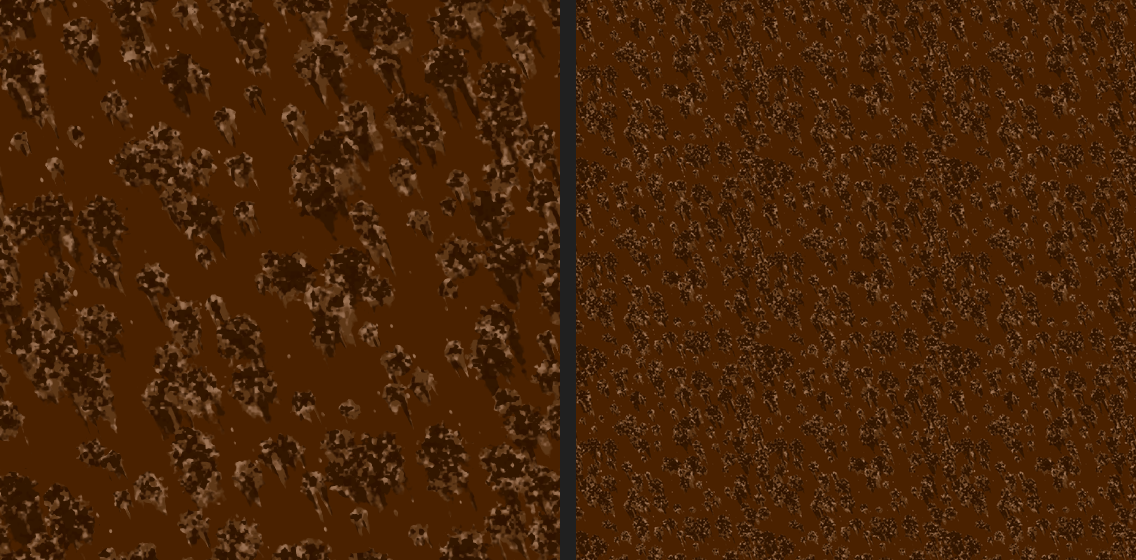
Left: one tile. Right: repeated 3 by 3.
A Shadertoy shader for this texture:

```glsl
// Brown ground strewn with ragged dark clumps that trail slanted, fingered tails.
// Clumps sit on a wrapping jittered grid; each is a disc joined to streaks, its rim
// torn by fine grain, then filled with flat dark and light tones.

#define CLUMPS 12.0         // clumps per side
#define RADIUS_MIN 0.014
#define RADIUS_MAX 0.043
#define TAIL_LENGTH 2.4     // in clump radii
#define GRAIN 110.0         // grains per side
#define RAGGED 0.70         // how far grain tears the rim
#define LIGHT_SMALL 0.46    // light threshold of the smallest clumps
#define LIGHT_LARGE 0.575   // light threshold of the largest clumps
#define SPECKS 32.0         // speck cells per side
#define SPECK_SHARE 0.13
#define FLOW vec2(0.375, -0.927)

const vec3 GROUND = vec3(0.29, 0.13, 0.00);
const vec3 DARK   = vec3(0.20, 0.09, 0.00);
const vec3 DEEP   = vec3(0.18, 0.07, 0.00);
const vec3 TAN    = vec3(0.37, 0.22, 0.09);
const vec3 SAND   = vec3(0.49, 0.33, 0.21);
const vec3 CREAM  = vec3(0.61, 0.45, 0.33);

// Integer hash: three values from 0 to 1
vec3 hash3(vec2 cell, float seed) {
    uvec3 v = uvec3(ivec3(vec3(cell, seed))) * 1664525u + 1013904223u;
    v.x += v.y * v.z; v.y += v.z * v.x; v.z += v.x * v.y;
    v ^= v >> 16u;
    v.x += v.y * v.z; v.y += v.z * v.x; v.z += v.x * v.y;
    return vec3(v >> 8u) / 16777216.0;
}

// Value noise that wraps after a whole number of cells
float noise(vec2 p, float period, float seed) {
    vec2 i = floor(p), f = p - i;
    f = f * f * (3.0 - 2.0 * f);
    vec2 a = mod(i, period), b = mod(i + 1.0, period);
    return mix(mix(hash3(a, seed).x, hash3(vec2(b.x, a.y), seed).x, f.x),
               mix(hash3(vec2(a.x, b.y), seed).x, hash3(b, seed).x, f.x), f.y);
}

float grain(vec2 p, float freq, float seed) {
    return 0.65 * noise(p * freq, freq, seed)
         + 0.35 * noise(p * freq * 2.0, freq * 2.0, seed + 1.0);
}

// Coverage of field > 0, about one pixel soft for a given field slope
float cover(float field, float slope) {
    return clamp(0.5 + field * iResolution.y / slope, 0.0, 1.0);
}

// Coordinates across and along the flow
vec2 toFlow(vec2 v) {
    return vec2(dot(v, vec2(-FLOW.y, FLOW.x)), dot(v, FLOW));
}

vec3 lightTone(float pick) {
    vec3 c = mix(TAN, SAND, cover(pick - 0.53, GRAIN));
    return mix(c, CREAM, cover(pick - 0.68, GRAIN));
}

// Sparse slanted crumbs on the bare ground
vec3 addSpecks(vec3 col, vec2 p, float tear, float pick) {
    vec2 cell = floor(p * SPECKS);
    vec3 h = hash3(mod(cell, SPECKS), 71.0);
    vec3 k = hash3(mod(cell, SPECKS), 72.0);
    vec2 q = toFlow(p - (cell + 0.25 + 0.5 * h.xy) / SPECKS);
    float size = mix(0.0015, 0.0038, k.y * k.y);
    float field = 1.0 - length(q * vec2(1.0, 0.65)) / size + (tear - 0.5);
    float mask = cover(field, 1.0 / size) * step(k.x, SPECK_SHARE);
    return mix(col, lightTone(pick + 0.08), mask);
}

void mainImage(out vec4 fragColor, in vec2 fragCoord) {
    vec2 p = fragCoord / iResolution.xy;
    float tear = grain(p, GRAIN, 11.0);
    float fleck = grain(p, GRAIN + 8.0, 23.0);
    float pick = grain(p, GRAIN - 18.0, 37.0);
    vec3 darkTone = mix(DARK, DEEP, cover(0.40 - pick, GRAIN));
    vec3 col = addSpecks(GROUND, p, tear, pick);

    // Clumps from upper rows to lower ones, so heads cover older tails
    vec2 home = floor(p * CLUMPS);
    for (int y = 2; y >= -1; y--)
    for (int x = -2; x <= 1; x++) {
        vec2 cell = home + vec2(x, y);
        vec2 id = mod(cell, CLUMPS);
        vec3 h = hash3(id, 3.0), k = hash3(id, 5.0);
        float radius = mix(RADIUS_MIN, RADIUS_MAX, h.z);
        vec2 q = toFlow(p - (cell + h.xy) / CLUMPS) / radius;
        if (abs(q.x) > 1.5 || q.y < -1.5 || q.y > 4.0) continue;

        // Silhouette: torn disc joined to fingers of uneven length
        float seed = 100.0 + id.x + id.y * CLUMPS;
        float finger = noise(q * vec2(2.4, 0.35) + 64.0, 4096.0, seed);
        float streak = noise(q * vec2(3.6, 0.75) + 64.0, 4096.0, seed + 500.0);
        float reach = TAIL_LENGTH * mix(0.75, 1.17, k.x);
        float head = 1.0 - length(q) + RAGGED * (tear - 0.5);
        float tail = min(finger * 1.3 - 0.05 - q.y / reach,
                         0.95 - 0.15 * q.y - abs(q.x));
        tail = min(tail + 0.5 * RAGGED * (tear - 0.5), q.y);
        float mask = cover(max(head, tail), 90.0);

        // Fill: flecks towards the rim of the head, streaks along the tail
        float tailness = smoothstep(0.2, 1.1, q.y);
        float limit = mix(LIGHT_SMALL, LIGHT_LARGE, h.z) + 0.12 * (k.y - 0.5);
        float headLight = fleck - limit + 0.3 * (length(q) - 0.67);
        float tailLight = mix(streak, fleck, 0.3) - limit;
        float light = cover(mix(headLight, tailLight, tailness), GRAIN);
        vec3 fill = mix(darkTone, lightTone(pick - 0.1 * tailness), light);
        col = mix(col, fill, mask);
    }
    fragColor = vec4(col, 1.0);
}
```
